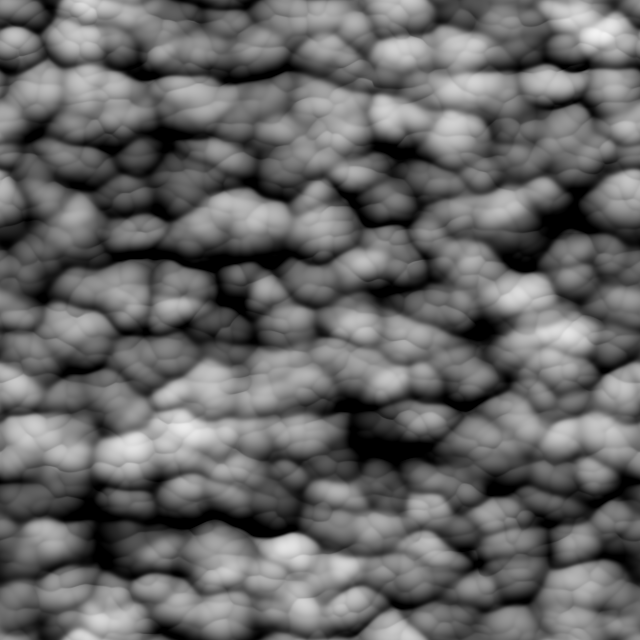
Give the GLSL for this texture, as a WebGL 1 fragment shader.

```glsl
precision highp float;
// A bed of soft grey pebbles lit from above, tiling in both directions.
// Each wrapped grid cell holds one tilted dome; an exponential blend of the
// highest domes gives soft crevices, and layered sines add broad shadows.
uniform vec2 u_resolution;

const float TAU = 6.2831853;

vec2 hash2(vec2 cell) {
  vec2 q = vec2(dot(cell, vec2(127.1, 311.7)), dot(cell, vec2(269.5, 183.3)));
  return fract(sin(q) * 43758.55);
}

// Blended stones: x = upward facing, y = dome height (0 at the top), z = tone
vec3 pebbles(vec2 uv, vec2 cells) {
  vec2 p = uv * cells;
  vec2 home = floor(p);
  vec3 sum = vec3(0.0);
  float total = 0.0;
  for (int j = -2; j <= 2; j++) {
    for (int i = -2; i <= 2; i++) {
      vec2 cell = home + vec2(float(i), float(j));
      vec2 seed = mod(cell, cells);
      vec2 place = hash2(seed + 3.0);
      vec2 form = hash2(seed + 61.7);
      vec2 look = hash2(seed + 117.3);

      // Tilted ellipse with its own size and stretch
      vec2 d = p - cell - 0.5 - 0.9 * (place - 0.5);
      float size = mix(0.5, 0.82, form.x);
      float stretch = mix(0.82, 1.3, form.y);
      float tilt = mix(-0.5, 0.8, look.x);
      float c = cos(tilt), s = sin(tilt);
      vec2 e = vec2(c * d.x + s * d.y, c * d.y - s * d.x);
      e /= size * vec2(stretch, 1.0 / stretch);

      float dome = -dot(e, e);
      float weight = exp(4.5 * (dome + 0.5 * look.y));
      sum += weight * vec3(d.y / size, max(dome, -1.8), look.y);
      total += weight;
    }
  }
  return sum / total;
}

// Broad, mostly level patches of light and shade, about -1 to 1
float broadShade(vec2 uv) {
  vec2 a = TAU * uv;
  float bend = 0.9 * sin(a.x + 0.6) + 0.5 * sin(2.0 * a.x - a.y);
  return 0.40 * sin(2.0 * a.y + bend + 2.1)
       + 0.30 * sin(a.x - 3.0 * a.y + 1.3 * sin(a.y + 0.7))
       + 0.25 * sin(3.0 * a.x + 2.0 * a.y + bend + 4.0)
       + 0.20 * sin(2.0 * a.x - 5.0 * a.y + 1.1);
}

void main() {
  vec2 uv = gl_FragCoord.xy / u_resolution;

  // Gentle warp makes the outlines irregular
  vec2 a = TAU * uv;
  vec2 warp = 0.006 * vec2(sin(5.0 * a.y + 2.0 * sin(3.0 * a.x)),
                           sin(6.0 * a.x + 2.0 * sin(4.0 * a.y)));
  warp += 0.002 * vec2(sin(17.0 * a.y + 4.0 * a.x),
                       sin(15.0 * a.x - 7.0 * a.y));

  vec3 stone = pebbles(uv + warp, vec2(13.0, 17.0));
  vec3 dents = pebbles(uv - warp, vec2(31.0, 37.0));

  // Light from above, dark crevices, stone tone and faint surface dents
  float shade = 0.55 + 0.23 * stone.x + 0.28 * stone.y;
  shade += 0.36 * (stone.z - 0.5);
  shade += 0.17 * broadShade(uv);
  shade += 0.06 * dents.x + 0.05 * (dents.y + 0.35);

  // Soft shoulder keeps the darkest gaps and brightest caps rounded
  shade = mix(clamp(shade, 0.0, 1.0), smoothstep(0.0, 1.0, shade), 0.35);
  gl_FragColor = vec4(vec3(shade), 1.0);
}
```
